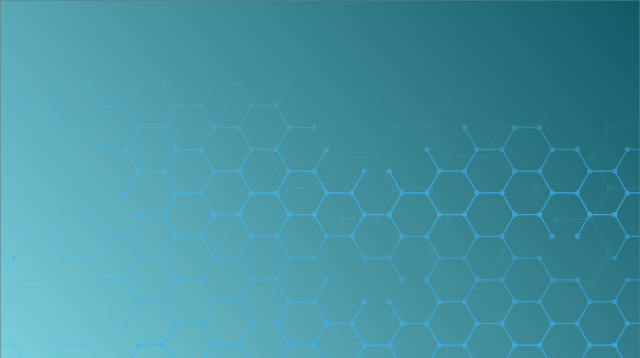
Reproduce this background procedurally as a Shadertoy shader.

```glsl
const float WIDTH = 768.0;              // canvas width in design units
const vec3 PALE_CORNER = vec3(0.48, 0.81, 0.865);
const vec3 MID_TEAL = vec3(0.27, 0.57, 0.62);
const vec3 DARK_CORNER = vec3(0.07, 0.35, 0.40);
const vec2 GRADIENT_SHARE = vec2(0.68, 0.32);
const vec3 LINE_LEFT = vec3(0.29, 0.72, 0.92);
const vec3 LINE_RIGHT = vec3(0.22, 0.66, 0.90);
const vec3 GHOST_LEFT = vec3(0.34, 0.73, 0.84);
const vec3 GHOST_RIGHT = vec3(0.24, 0.62, 0.72);
const vec3 BORDER_COLOR = vec3(0.36, 0.50, 0.52);
const vec2 NET_ORIGIN = vec2(-14.0, 101.0);
const vec2 GHOST_ORIGIN = vec2(-41.0, 77.0);
const float NET_SIDE = 30.07, GHOST_SIDE = 42.9;
const float NET_LINE = 0.8, NET_DOT = 3.1;
const float GHOST_LINE = 1.0, GHOST_DOT = 4.0;
const float GHOST_ALPHA = 0.16, GHOST_SHIFT = 8.0, GHOST_HOLES = 0.14;
const float ROW_RATIO = 0.868;          // row spacing over hexagon side
const float FADE_START = 95.0, FADE_PERIOD = 156.8, FADE_PEAK = 0.87;
const int COLUMNS = 36, REPEAT_ROWS = 6, GAP_COUNT = 11;

// First row of each column, and last repeating row of the left columns
const int TOP[COLUMNS] = int[](0, 0, 1, 1, 0, 0, 1, 1, 0, 0, 1, 1,
    0, 0, 1, 1, 0, 2, 3, 5, 4, 4, 5, 3, 4, 2, 3, 3, 2, 2, 3, 3, 4, 4, 3, 3);
const int LEFT_DEPTH[8] = int[](0, 2, 1, 1, 2, 2, 3, 5);

// Open bonds: left column, left row, right row
const ivec3 GAPS[GAP_COUNT] = ivec3[](
    ivec3(17, 2, 3), ivec3(17, 8, 9), ivec3(20, 4, 4), ivec3(20, 10, 10),
    ivec3(7, 5, 6), ivec3(7, 11, 12), ivec3(21, 10, 9), ivec3(22, 9, 9),
    ivec3(29, 8, 7), ivec3(30, 7, 7), ivec3(33, 8, 9));

float hash(vec2 p) {
    return fract(sin(dot(p, vec2(127.1, 311.7))) * 43758.5453);
}

float segmentDistance(vec2 p, vec2 a, vec2 b) {
    vec2 pa = p - a, ba = b - a;
    return length(pa - ba * clamp(dot(pa, ba) / dot(ba, ba), 0.0, 1.0));
}

vec2 nodePosition(ivec2 n, float side) {
    return side * vec2(1.5 * float(n.x >> 1) + float(n.x & 1), ROW_RATIO * float(n.y));
}

bool nodeExists(ivec2 n, bool ghost) {
    if (((n.y ^ (n.x >> 1)) & 1) == 1 || n.y < 0) return false;
    if (ghost) return hash(vec2(n)) > GHOST_HOLES;
    if (n.x < 0 || n.x >= COLUMNS || n.y < TOP[n.x]) return false;
    if (n == ivec2(19, 9) || n == ivec2(32, 8)) return false;
    return n.x >= 8 || n.y % REPEAT_ROWS <= LEFT_DEPTH[n.x];
}

bool bondExists(ivec2 a, ivec2 b, bool ghost) {
    if (!nodeExists(b, ghost)) return false;
    if (ghost) return true;
    for (int i = 0; i < GAP_COUNT; i++)
        if (GAPS[i] == ivec3(a, b.y)) return false;
    return true;
}

// Coverage of the bonds and dots of a hexagonal net
float net(vec2 p, float side, float lineRadius, float dotRadius, bool ghost, float pixel) {
    int column = 2 * int(floor(p.x / (1.5 * side)));
    int row = int(floor(p.y / (ROW_RATIO * side)));
    float d = 1e3;
    for (int i = -1; i <= 2; i++)
    for (int j = -1; j <= 2; j++) {
        ivec2 a = ivec2(column + i, row + j);
        if (!nodeExists(a, ghost)) continue;
        vec2 start = nodePosition(a, side);
        d = min(d, length(p - start) - dotRadius);
        int slope = a.x & 1;            // even columns bond level, odd ones slanted
        for (int k = -1; k <= 1; k += 2) {
            ivec2 b = a + ivec2(1, k * slope);
            if (bondExists(a, b, ghost))
                d = min(d, segmentDistance(p, start, nodePosition(b, side)) - lineRadius);
        }
    }
    return 1.0 - smoothstep(-0.5 * pixel, 0.5 * pixel, d);
}

// Each band of the net brightens downward, then dims under the next band
float netFade(vec2 p) {
    float band = (p.y - FADE_START) / FADE_PERIOD;
    float t = fract(band);
    float start = mix(0.26, 0.14, smoothstep(0.0, 400.0, p.x));
    float rise = mix(start, FADE_PEAK, t);
    float tail = (0.93 - 1.3 * t) * step(1.0, band) * smoothstep(140.0, 160.0, p.x);
    return max(rise, tail) * mix(0.88, 1.0, smoothstep(80.0, 300.0, p.x));
}

void mainImage(out vec4 fragColor, in vec2 fragCoord) {
    float pixel = WIDTH / iResolution.x;
    vec2 size = iResolution.xy * pixel;
    vec2 p = vec2(fragCoord.x * pixel, size.y - fragCoord.y * pixel);
    float across = p.x / WIDTH;

    // Diagonal background gradient
    float t = dot(fragCoord / iResolution.xy, GRADIENT_SHARE);
    vec3 color = mix(PALE_CORNER, MID_TEAL, clamp(2.0 * t, 0.0, 1.0));
    color = mix(color, DARK_CORNER, clamp(2.0 * t - 1.0, 0.0, 1.0));

    // Two faint large nets, the second slightly lower
    vec2 g = p - GHOST_ORIGIN;
    vec3 ghostColor = mix(GHOST_LEFT, GHOST_RIGHT, across);
    float ghostFade = GHOST_ALPHA * smoothstep(70.0, 230.0, p.y) * (1.0 - 0.5 * smoothstep(330.0, 420.0, p.y));
    float ghost = net(g, GHOST_SIDE, GHOST_LINE, GHOST_DOT, true, pixel);
    float echo = net(g - vec2(0.0, GHOST_SHIFT), GHOST_SIDE, GHOST_LINE, GHOST_DOT, true, pixel);
    color = mix(color, ghostColor, ghost * ghostFade);
    color = mix(color, ghostColor, 0.8 * echo * ghostFade * smoothstep(275.0, 300.0, p.y));

    // Bright net
    float lines = net(p - NET_ORIGIN, NET_SIDE, NET_LINE, NET_DOT, false, pixel);
    color = mix(color, mix(LINE_LEFT, LINE_RIGHT, across), lines * netFade(p));

    // Thin frame
    float edge = min(min(p.x, size.x - p.x), p.y);
    color = mix(color, BORDER_COLOR, 0.6 * (1.0 - smoothstep(0.4, 0.4 + pixel, edge)));
    fragColor = vec4(color, 1.0);
}
```
